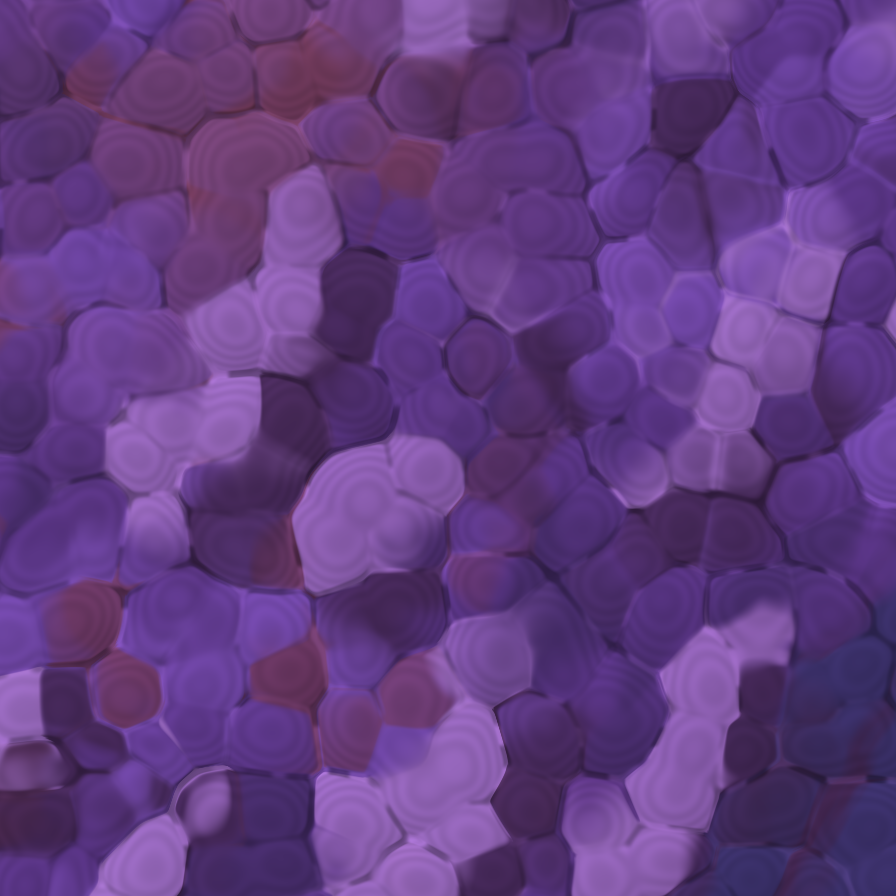
Give the GLSL for this texture, as a Shadertoy shader.

```glsl
// Violet hammered glass: soft rounded cells bend a painted field of purple,
// lilac streaks, plum shadows and rusty stains. The cell height field gives
// the refraction, the creases between cells and the faint rings inside them.

const vec3 INDIGO = vec3(0.27, 0.17, 0.41);
const vec3 PURPLE = vec3(0.34, 0.20, 0.51);
const vec3 VIOLET = vec3(0.43, 0.27, 0.64);
const vec3 LILAC  = vec3(0.57, 0.39, 0.71);
const vec3 MAUVE  = vec3(0.44, 0.25, 0.44);
const vec3 RUST   = vec3(0.42, 0.20, 0.28);
const vec3 PLUM   = vec3(0.23, 0.13, 0.27);
const vec3 NIGHT  = vec3(0.21, 0.18, 0.39);

const float CELLS = 13.5;          // glass cells across the canvas
const float CREASE_SHARPNESS = 13.0;
const float REFRACTION = 0.029;
const vec2  GRAIN = vec2(0.55, 0.835);            // direction of the streaks
const vec4  LANE_CENTRE = vec4(0.66, 0.70, 0.364, 0.55);
const float LANE_STEP = 0.22;
const float STREAK_PERIOD = 0.58;
const float STREAK_HALF_LENGTH = 0.15;
const float STREAK_RADIUS = 0.050;

float hash(vec2 p) {
    vec3 q = fract(vec3(p.xyx) * 0.1031);
    q += dot(q, q.yzx + 33.33);
    return fract((q.x + q.y) * q.z);
}

float noise(vec2 p) {
    vec2 i = floor(p), f = fract(p);
    f = f * f * f * (f * (f * 6.0 - 15.0) + 10.0);
    float low  = mix(hash(i), hash(i + vec2(1, 0)), f.x);
    float high = mix(hash(i + vec2(0, 1)), hash(i + vec2(1, 1)), f.x);
    return mix(low, high, f.y);
}

float fbm(vec2 p) {
    float sum = 0.0, gain = 0.53;
    for (int i = 0; i < 4; i++) {
        sum += gain * noise(p);
        p = mat2(0.8, 0.6, -0.6, 0.8) * p * 2.03 + 17.3;
        gain *= 0.5;
    }
    return sum;
}

// Smooth minimum of squared distances to jittered cell centres
float cellHeight(vec2 p) {
    p = (p + 0.03 * vec2(noise(p * 9.0), noise(p * 9.0 + 40.0))) * CELLS + 50.0;
    vec2 home = floor(p);
    float sum = 0.0;
    for (int y = -1; y <= 1; y++)
    for (int x = -1; x <= 1; x++) {
        vec2 id = home + vec2(x, y);
        vec2 jitter = vec2(hash(id), hash(id + 71.7));
        vec2 d = id + 0.1 + 0.8 * jitter - p;
        sum += exp(-CREASE_SHARPNESS * dot(d, d));
    }
    return -log(sum + 1e-12) / CREASE_SHARPNESS;
}

// Signed distance to capsules repeated along parallel lanes
float streakDistance(vec2 g) {
    float nearest = 1.0;
    for (int k = 0; k < 4; k++) {
        float along = g.x - LANE_CENTRE[k];
        along -= STREAK_PERIOD * round(along / STREAK_PERIOD);
        float across = g.y - LANE_STEP * (float(k) - 0.5);
        float past = max(abs(along) - STREAK_HALF_LENGTH, 0.0);
        nearest = min(nearest, length(vec2(past, across)));
    }
    return nearest - STREAK_RADIUS;
}

vec3 paint(vec2 p) {
    vec2 g = vec2(dot(p, GRAIN), dot(p, vec2(GRAIN.y, -GRAIN.x)));
    float cloud = fbm(g * vec2(5.0, 9.0) + 3.0);
    float patches = fbm(p * 7.0 + 21.0);
    vec2 warped = g + 0.16 * (vec2(patches, fbm(p * 8.0 + 60.0)) - 0.5);

    // Purple body
    vec3 color = mix(INDIGO, PURPLE, smoothstep(0.30, 0.47, cloud));
    color = mix(color, VIOLET, smoothstep(0.50, 0.70, cloud));

    // Warm stain in the upper left, scattered rust elsewhere
    float stain = exp(-14.0 * dot(p - vec2(0.29, 0.86), p - vec2(0.29, 0.86)));
    color = mix(color, MAUVE, stain * smoothstep(0.25, 0.55, patches));
    float rust = smoothstep(0.56, 0.68, fbm(p * 9.0 + 90.0));
    color = mix(color, RUST, 0.65 * rust * smoothstep(0.75, 0.35, p.x));

    // Dark lower right corner with bluish folds
    float corner = smoothstep(0.59, 0.66, warped.y);
    vec3 folds = mix(PLUM, NIGHT, smoothstep(0.38, 0.58, fbm(g * vec2(5.0, 18.0))));
    color = mix(color, folds, corner * 0.9);

    // Shadows beside the streaks, then the streaks
    float shade = smoothstep(0.025, -0.03, streakDistance(warped - vec2(-0.04, 0.075)));
    color = mix(color, PLUM, 0.75 * shade * smoothstep(0.40, 0.56, cloud + 0.12 - 0.15 * p.y));
    float softness = mix(0.010, 0.035, smoothstep(0.2, 0.8, p.y));
    float streak = smoothstep(softness, -softness, streakDistance(warped));
    streak *= mix(1.0, smoothstep(0.32, 0.56, patches), smoothstep(0.1, 0.5, p.y));
    return mix(color, LILAC + 0.10 * (cloud - 0.5), 0.92 * streak);
}

void mainImage(out vec4 fragColor, in vec2 fragCoord) {
    vec2 p = fragCoord / iResolution.xy;

    // Slope and curvature of the glass
    vec2 e = vec2(0.0025, 0.0);
    float h = cellHeight(p);
    float r = cellHeight(p + e.xy), l = cellHeight(p - e.xy);
    float t = cellHeight(p + e.yx), b = cellHeight(p - e.yx);
    vec2 slope = vec2(r - l, t - b) / (2.0 * e.x * CELLS);
    float curvature = (r + l + t + b - 4.0 * h) / pow(e.x * CELLS, 2.0);

    // Bent view of the painted field
    float strength = REFRACTION * (0.5 + noise(p * 6.0 + 11.0));
    vec3 color = paint(p - slope * strength);

    // Creases, rings and soft light
    float wear = noise(p * 45.0);
    float crease = smoothstep(1.0, 16.0, -curvature);
    color *= 1.0 - 0.28 * crease * smoothstep(0.25, 0.75, wear);
    color += vec3(0.06, 0.04, 0.07) * crease * smoothstep(0.6, 0.2, wear);
    color *= 1.0 + 0.035 * sin(h * 36.0 + 7.0 * noise(p * 14.0));
    color *= 1.0 + 0.07 * dot(slope, vec2(-0.5, 0.85));
    fragColor = vec4(clamp(color, 0.0, 1.0), 1.0);
}
```
